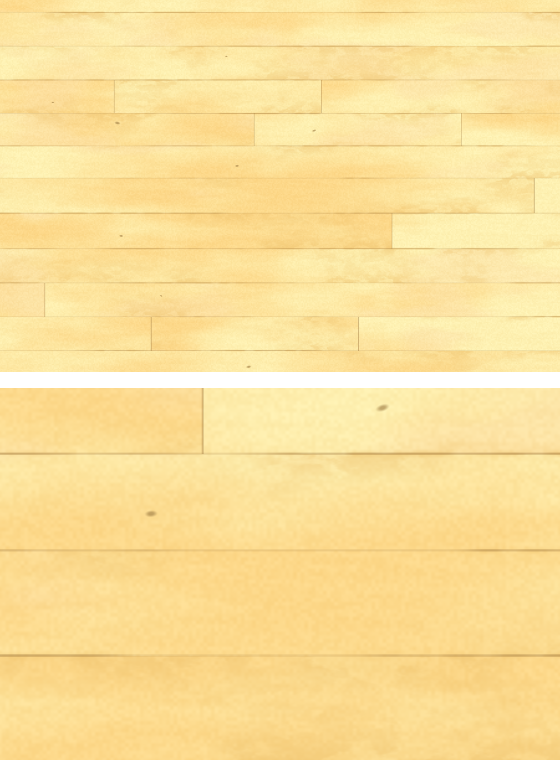
Top, the full canvas; bottom, a detail of the centre.
Write a WebGL 2 fragment shader that draws this texture.

```glsl
#version 300 es
precision highp float;
// Pale maple strip floor: eleven rows of long boards with broken seams, blotches and flecks.
uniform vec2 u_resolution;
out vec4 fragColor;

const float ROWS = 11.0;
const float ASPECT = 1.5;
const vec3 PEACH = vec3(0.99, 0.845, 0.535);
const vec3 CREAM = vec3(0.995, 0.945, 0.70);
const vec3 BLUSH = vec3(0.99, 0.89, 0.67);
const vec3 STAIN = vec3(0.93, 0.76, 0.43);
const vec3 SEAM = vec3(0.62, 0.47, 0.25);
const vec3 FLECK = vec3(0.66, 0.53, 0.30);

float hash(vec2 p) {
  vec3 q = fract(p.xyx * 0.1031);
  q += dot(q, q.yzx + 33.33);
  return fract((q.x + q.y) * q.z);
}

float noise(vec2 p) {
  vec2 i = floor(p), f = fract(p);
  f = f * f * (3.0 - 2.0 * f);
  float low = mix(hash(i), hash(i + vec2(1, 0)), f.x);
  float high = mix(hash(i + vec2(0, 1)), hash(i + vec2(1, 1)), f.x);
  return mix(low, high, f.y);
}

float fbm(vec2 p) {
  float sum = 0.0, amp = 0.533;
  for (int i = 0; i < 4; i++) {
    sum += amp * noise(p);
    p = p * 2.03 + 17.3;
    amp *= 0.5;
  }
  return sum;
}

// Antialiased line coverage at a distance from its centre.
float lineMask(float dist, float halfWidth, float pixel) {
  return clamp((halfWidth - dist) / pixel + 0.5, 0.0, 1.0);
}

// Row coordinate counted from the top; the middle rows sit slightly higher.
float rowCoord(float down) {
  float offset = (down - 0.49) / 0.12;
  return (down + 0.009 * exp(-offset * offset)) * ROWS - 0.365;
}

// Butt joints of a row as two positions across; -1 means no joint.
vec2 rowJoints(float row) {
  if (row < 0.5 || mod(row, 3.0) == 1.0) return vec2(-1.0);
  float first = row < 5.5 ? fract(0.204 + 0.25 * (row - 2.0))
                          : fract(0.70 + 0.19 * (row - 6.0));
  float rest = mod(row, 7.0);
  bool paired = rest > 1.5 && rest < 3.5;
  return vec2(first, paired ? fract(first + 0.37) : -1.0);
}

// Wood tone from broad clouds, a tone per board, cross figure and fine grain.
vec3 woodColor(vec2 p, vec2 shift, float boardTone) {
  float cloud = fbm(p * vec2(1.9, 2.4) + 5.0);
  float streak = fbm(p * vec2(3.0, 12.0) + shift);
  float figure = noise(p * vec2(22.0, 5.0) + shift) - 0.5;
  float tone = 0.56 + 1.9 * (cloud - 0.5) + 1.5 * (streak - 0.5);
  tone += 0.65 * (boardTone - 0.5) + 0.12 * figure;
  vec3 color = mix(PEACH, CREAM, smoothstep(-0.1, 1.1, tone));
  float blush = smoothstep(0.52, 0.7, fbm(p * vec2(3.0, 8.0) + shift + 40.0));
  color = mix(color, BLUSH, 0.55 * blush);
  float grain = noise(p * vec2(18.0, 150.0) + shift) - 0.5;
  float speckle = noise(p * 300.0) - 0.5;
  return color + (0.016 * grain + 0.036 * speckle) * vec3(0.4, 0.9, 1.5);
}

// Worn blotches, strongest beside the seams and broken up by mottling.
float stainMask(vec2 p, vec2 shift, float edge) {
  float patches = smoothstep(0.52, 0.7, fbm(p * vec2(4.0, 11.0) + shift + 90.0));
  float mottle = smoothstep(0.38, 0.62, fbm(p * vec2(45.0, 90.0)));
  return patches * mix(0.3, 1.0, mottle) * mix(0.35, 0.8, smoothstep(0.03, 0.0, edge));
}

// Sparse small knots, at most one in each cell along a row.
float fleckMask(vec2 cellCoord) {
  vec2 id = floor(cellCoord);
  vec2 centre = 0.25 + 0.5 * vec2(hash(id + 3.1), hash(id + 8.7));
  vec2 d = fract(cellCoord) - centre;
  d.y += 1.5 * d.x * (hash(id + 5.0) - 0.5);
  float size = mix(0.5, 1.1, hash(id + 12.0));
  float body = 1.0 - smoothstep(0.2, 1.0, length(d / vec2(0.035, 0.055)) / size);
  return body * step(0.88, hash(id + 21.0));
}

void main() {
  vec2 uv = gl_FragCoord.xy / u_resolution;
  vec2 p = uv * vec2(ASPECT, 1.0);
  float pixel = 1.0 / u_resolution.y;

  // Board layout
  float r = rowCoord(1.0 - uv.y);
  float row = mod(floor(r), ROWS);
  vec2 joints = rowJoints(row);
  float board = dot(step(joints, vec2(uv.x)), vec2(1.0));
  float tone = hash(vec2(row, board) + 4.0);
  vec2 shift = vec2(row * 7.3, board * 11.7 + row * 3.1);
  float edge = min(fract(r), 1.0 - fract(r)) / ROWS;

  // Wood and wear
  vec3 color = woodColor(p, shift, tone);
  color = mix(color, STAIN, 0.6 * stainMask(p, shift, edge));
  color = mix(color, FLECK, 0.7 * fleckMask(vec2(p.x * 4.0, r)));

  // Seams break into faint and dark stretches
  float seamId = mod(floor(r + 0.5), ROWS);
  float stretch = smoothstep(0.4, 0.65, fbm(vec2(p.x * 4.0, seamId * 9.1)));
  float chips = smoothstep(0.2, 0.7, noise(vec2(p.x * 45.0, seamId * 5.3)));
  float seam = 0.16 + 0.5 * stretch * mix(0.45, 1.0, chips);
  color = mix(color, SEAM, seam * lineMask(edge, 0.001, pixel));
  color = mix(color, STAIN, 0.35 * stretch * chips * smoothstep(0.005, 0.0, edge));

  // Butt joints
  vec2 gap = abs(uv.x - joints) * ASPECT;
  float jointDist = min(gap.x, gap.y);
  float strength = mix(0.3, 0.65, hash(vec2(row, 31.0)));
  color = mix(color, SEAM, strength * lineMask(jointDist, 0.0009, pixel));

  fragColor = vec4(clamp(color, 0.0, 1.0), 1.0);
}
```
